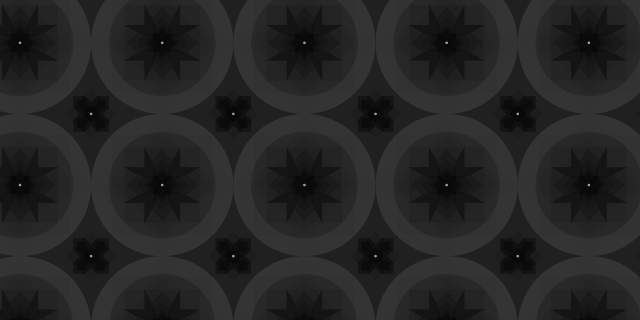
Write a WebGL 1 fragment shader that draws this pattern.

```glsl
precision highp float;
uniform vec2 u_resolution;

float pixel;

// Coverage of a shape from its signed distance
float fill(float d) {
  return 1.0 - smoothstep(-0.6 * pixel, 0.6 * pixel, d);
}

float square(vec2 p, float halfSide) {
  return max(abs(p.x), abs(p.y)) - halfSide;
}

float diamond(vec2 p, float halfDiagonal) {
  return (abs(p.x) + abs(p.y) - halfDiagonal) * 0.7071;
}

// Mirror into one octant, where 0 <= x <= y
vec2 foldOctant(vec2 p) {
  p = abs(p);
  return vec2(min(p.x, p.y), max(p.x, p.y));
}

// Four axial points and eight flared points, in octant space
float spikedStar(vec2 o) {
  float axial = (o.y - 0.25 + 1.14 * o.x) / 1.52;
  float flared = (o.y - 0.17 - 1.73 * (o.x - 0.07)) / 2.0;
  return max(o.x - 0.125, min(axial, flared));
}

float medallion(float tone, vec2 p) {
  vec2 o = foldOctant(p);
  float r = length(p);

  // Discs with their inscribed squares and faint facets
  float disc = fill(r - 0.5);
  tone = mix(tone, 0.205, disc);
  tone -= 0.008 * disc * fill(square(p, 0.3536));
  tone -= 0.006 * disc * fill(diamond(p, 0.5));
  tone = mix(tone, 0.165, fill(r - 0.375));
  tone -= 0.009 * fill(max(r - 0.375, square(p, 0.3536)));
  tone -= 0.006 * fill(max(r - 0.375, diamond(p, 0.4)));
  tone = mix(tone, 0.142, fill(square(p, 0.265)));
  tone -= 0.010 * fill(max(o.x - 0.125, o.y - 0.265));
  tone -= 0.008 * fill(diamond(p, 0.34));

  // Star: paler axial kites between dark flared spikes
  float star = spikedStar(o);
  tone = mix(tone, 0.078, fill(star));
  float kite = max(star, (o.x - 0.42 * o.y) * 0.92);
  tone = mix(tone, 0.102, fill(kite));
  tone = mix(tone, 0.085, fill(max(kite, o.y + 0.9 * o.x - 0.18)));

  // Folded core
  tone = mix(tone, 0.065, fill(spikedStar(o * 2.0) * 0.5));
  tone = mix(tone, 0.045, fill(diamond(p, 0.095)));
  tone = mix(tone, 0.035, fill(max(o.y - 0.065, o.y - o.x - 0.025)));
  return tone;
}

float flower(float tone, vec2 p) {
  vec2 o = foldOctant(p);
  tone = mix(tone, 0.108, fill(diamond(p, 0.175)));

  // Notched square of petals, with darker folds inside
  float notch = (o.y - 0.08 - o.x) * 0.7071;
  tone = mix(tone, 0.078, fill(max(o.y - 0.125, notch)));
  tone = mix(tone, 0.062, fill(max(o.y - 0.125, max(o.x - 0.0625, notch))));
  tone = mix(tone, 0.045, fill(max(o.y - 0.1, (0.45 * o.y - o.x) * 0.91)));
  tone = mix(tone, 0.03, fill(diamond(p, 0.06)));
  return tone;
}

void main() {
  // Two and a quarter repeats down the canvas
  pixel = 2.25 / u_resolution.y;
  vec2 cell = gl_FragCoord.xy * pixel - vec2(0.1406, 0.949);
  vec2 center = fract(cell + 0.5) - 0.5;
  vec2 corner = fract(cell) - 0.5;

  float tone = medallion(0.125, center);
  tone = flower(tone, corner);

  // Pale bead at the heart of each motif
  float bead = min(length(center), length(corner)) - 0.009;
  tone = mix(tone, 0.62, fill(bead));
  gl_FragColor = vec4(vec3(tone), 1.0);
}
```
